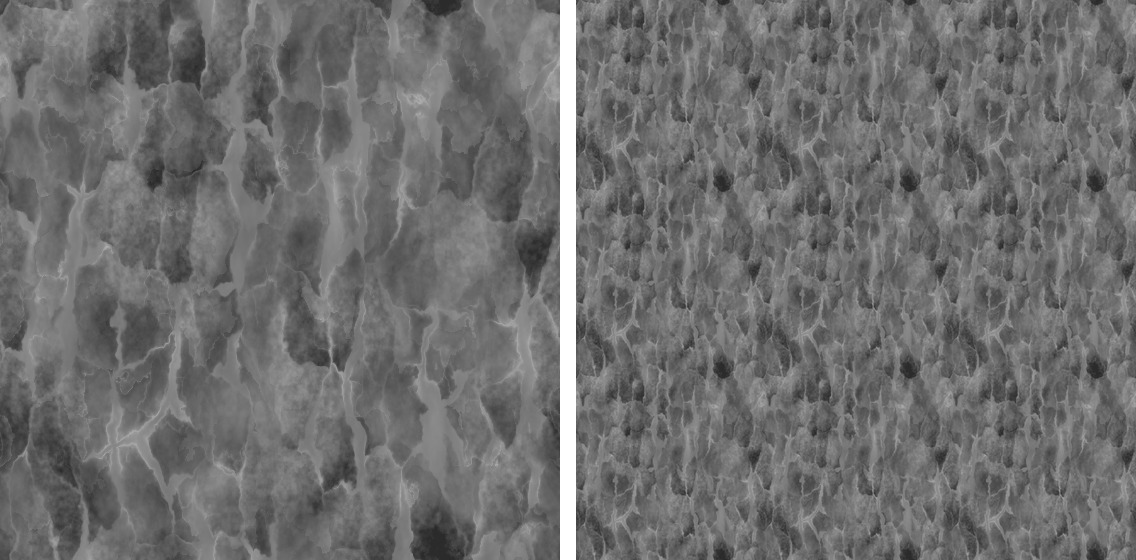
Left: one tile. Right: repeated 3 by 3.
Give the GLSL for this texture, as a Shadertoy shader.

```glsl
// Weathered grey bark: columns of rough plates with shaded lower ends, narrow
// pale vertical grooves, bright broken rims and patchy grain. Built from wrapped
// cellular noise on a warped domain, so the canvas tiles in both directions.

struct Plate {
    float border;  // distance to the nearest plate edge, in canvas units
    float id;      // random value per plate
    vec2 offset;   // position relative to the plate centre, in cells
};

// Whole cell index within one period, safe against rounding at the seam
vec2 wrap(vec2 cell, vec2 period) {
    return floor(mod(cell + 0.5, period));
}

float hash(vec2 cell, float seed) {
    vec3 p = fract(cell.xyx * 0.1031 + seed * 0.137);
    p += dot(p, p.yzx + 33.33);
    return fract((p.x + p.y) * p.z);
}

// Value noise that repeats after one canvas
float noise(vec2 uv, vec2 period, float seed) {
    vec2 p = uv * period;
    vec2 i = floor(p);
    vec2 f = p - i;
    f = f * f * f * (f * (f * 6.0 - 15.0) + 10.0);
    vec2 a = wrap(i, period);
    vec2 b = wrap(i + 1.0, period);
    float low = mix(hash(a, seed), hash(vec2(b.x, a.y), seed), f.x);
    float high = mix(hash(vec2(a.x, b.y), seed), hash(b, seed), f.x);
    return mix(low, high, f.y);
}

// Layered noise centred on zero
float layers(vec2 uv, vec2 period, int octaves, float seed) {
    float sum = 0.0;
    float gain = 0.5;
    for (int k = 0; k < octaves; k++) {
        sum += gain * (noise(uv, period, seed + float(k)) - 0.5);
        gain *= 0.55;
        period *= 2.0;
    }
    return sum;
}

vec2 cellPoint(vec2 cell, vec2 grid, vec2 jitter, float seed) {
    vec2 c = wrap(cell, grid);
    vec2 random = vec2(hash(c, seed), hash(c, seed + 1.0));
    return cell + 0.5 + jitter * (random - 0.5);
}

// Wrapped Voronoi cells with true border distance
Plate plates(vec2 uv, vec2 grid, vec2 jitter, float seed) {
    vec2 p = uv * grid;
    vec2 home = floor(p);
    vec2 nearest = vec2(9.0);
    vec2 owner = home;
    for (int y = -1; y <= 1; y++)
    for (int x = -1; x <= 1; x++) {
        vec2 cell = home + vec2(x, y);
        vec2 d = cellPoint(cell, grid, jitter, seed) - p;
        if (dot(d, d) < dot(nearest, nearest)) {
            nearest = d;
            owner = cell;
        }
    }
    float border = 1.0;
    for (int y = -2; y <= 2; y++)
    for (int x = -2; x <= 2; x++) {
        vec2 d = cellPoint(owner + vec2(x, y), grid, jitter, seed) - p;
        vec2 across = d - nearest;
        if (dot(across, across) > 0.0001) {
            vec2 n = normalize(across);
            border = min(border, dot(0.5 * (d + nearest), n) / length(n * grid));
        }
    }
    return Plate(border, hash(wrap(owner, grid), seed + 2.0), -nearest);
}

float ridge(float dist, float width) {
    return exp(-abs(dist) / width);
}

void mainImage(out vec4 fragColor, in vec2 fragCoord) {
    vec2 uv = fragCoord / iResolution.xy;

    // Wandering outlines with ragged fine steps
    vec2 warp = vec2(layers(uv, vec2(7.0, 5.0), 3, 10.0),
                     layers(uv, vec2(12.0, 6.0), 3, 20.0));
    vec2 ragged = vec2(layers(uv, vec2(36.0, 26.0), 4, 14.0),
                       layers(uv, vec2(36.0, 30.0), 4, 24.0));
    vec2 p = uv + warp * vec2(0.075, 0.1) + ragged * vec2(0.024, 0.035);

    Plate large = plates(p, vec2(14.0, 6.0), vec2(0.5, 0.9), 1.0);
    Plate small = plates(p + ragged * 0.02, vec2(24.0, 15.0), vec2(0.8), 5.0);
    float mottle = layers(uv + warp * 0.04, vec2(14.0, 7.0), 6, 30.0);
    float lumps = layers(p, vec2(34.0, 20.0), 4, 36.0);
    float patches = noise(p, vec2(9.0, 7.0), 40.0);

    // Plate shading, darkest toward the lower end and one side
    float lowerEnd = smoothstep(-0.15, 0.6, -large.offset.y + 0.4 * large.offset.x);
    float shade = 0.09 * (large.id - 0.5);
    shade -= 0.13 * lowerEnd * smoothstep(0.25, 0.75, patches);
    shade += 0.06 * (small.id - 0.5) - 0.05 * small.offset.y * small.id;
    shade *= smoothstep(0.0, 0.006, large.border);
    float tone = 0.442 + shade + 0.25 * mottle + 0.13 * lumps;
    tone -= 0.08 * smoothstep(0.6, 0.9, noise(p, vec2(17.0, 9.0), 45.0));

    // Fine grain and thin, broken pale cracks
    float grain = layers(uv, vec2(110.0, 100.0), 3, 50.0);
    tone += grain * mix(0.05, 0.17, smoothstep(0.4, 0.8, patches));
    float cracked = smoothstep(0.55, 0.85, noise(uv, vec2(19.0, 16.0), 60.0));
    tone += 0.09 * cracked * ridge(small.border, 0.0022);

    // Flat pale grooves that open and close along the plate sides
    float opening = 0.036 * (noise(p, vec2(22.0, 5.0), 70.0) - 0.52);
    float gap = large.border - opening;
    float groove = 1.0 - smoothstep(-0.003, 0.003, gap);
    float grooveTone = 0.51 + 0.2 * layers(uv, vec2(20.0, 8.0), 4, 80.0);
    tone = mix(tone, grooveTone, 0.85 * groove);

    // Soft halo and broken bright rim around the plates
    float worn = smoothstep(0.4, 0.85, noise(uv, vec2(20.0, 16.0), 90.0));
    tone += 0.05 * ridge(max(gap, 0.0), 0.008) * (1.0 - groove);
    tone += 0.13 * worn * ridge(gap, 0.0035);

    fragColor = vec4(vec3(clamp(tone, 0.17, 0.75)), 1.0);
}
```
